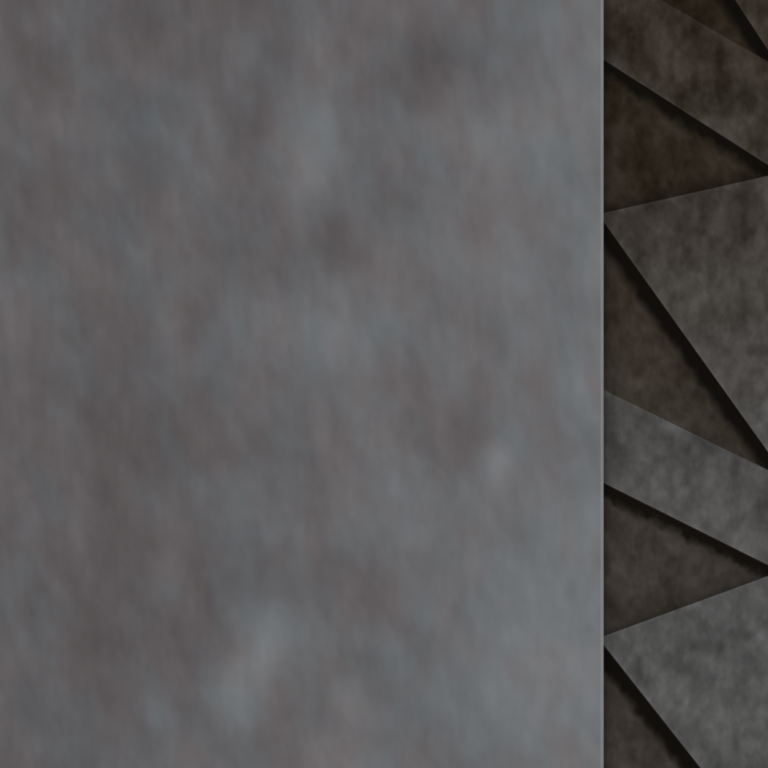
Reproduce this texture procedurally as a Shadertoy shader.

```glsl
// A wide slab of mottled grey metal beside a recess of angular plates.
// Layered value noise and soft stains colour the slab; sloped half-planes,
// repeated down the recess, form the beams, the plates and their shadows.

float hash(vec2 p) {
    vec3 q = fract(p.xyx * vec3(0.1031, 0.1030, 0.0973));
    q += dot(q, q.yzx + 33.33);
    return fract((q.x + q.y) * q.z);
}

float noise(vec2 p) {
    vec2 i = floor(p), f = fract(p);
    f = f * f * (3.0 - 2.0 * f);
    return mix(mix(hash(i), hash(i + vec2(1, 0)), f.x),
               mix(hash(i + vec2(0, 1)), hash(i + vec2(1, 1)), f.x), f.y);
}

float fbm(vec2 p) {
    float sum = 0.0, amp = 0.5;
    for (int i = 0; i < 4; i++) {
        sum += amp * noise(p);
        p = mat2(1.6, 1.2, -1.2, 1.6) * p + 17.3;
        amp *= 0.5;
    }
    return sum - 0.47;
}

// Antialiased coverage of the positive side of a distance
float cover(float d) {
    float w = 1.2 / iResolution.y;
    return smoothstep(-w, w, d);
}

// Stains: centre, radius, strength (negative darkens)
const vec4 STAINS[12] = vec4[12](
    vec4(0.40, 0.82, 0.055, 0.065), vec4(0.31, 0.10, 0.040, 0.095),
    vec4(0.35, 0.17, 0.030, 0.065), vec4(0.65, 0.40, 0.025, 0.065),
    vec4(0.44, 0.52, 0.070, 0.040), vec4(0.65, 0.80, 0.060, 0.035),
    vec4(0.70, 0.12, 0.090, 0.035), vec4(0.43, 0.70, 0.035, -0.045),
    vec4(0.61, 0.43, 0.040, -0.045), vec4(0.33, 0.84, 0.040, -0.040),
    vec4(0.47, 0.17, 0.050, -0.035), vec4(0.55, 0.92, 0.040, -0.035));

vec3 slab(vec2 uv) {
    vec2 p = vec2(uv.x + 0.18 * uv.y, uv.y);
    float mottle = fbm(p * vec2(19.0, 12.0) + 3.0);
    float grain = fbm(p * vec2(52.0, 30.0) + 9.0);
    float streak = noise(uv * vec2(140.0, 22.0)) - 0.5;
    float tint = fbm(p * vec2(24.0, 14.0) + 41.0);

    float light = 0.378 + 0.085 * mottle + 0.050 * grain + 0.009 * streak;
    light += 0.042 * smoothstep(0.1, 0.75, uv.x) * (1.0 - 0.55 * uv.y);
    light += 0.026 * smoothstep(0.66, 0.786, uv.x);
    light -= 0.022 * smoothstep(0.4, 0.0, length(uv - vec2(0.12, 0.27)));
    light -= 0.018 * smoothstep(0.5, 0.0, length(uv - vec2(0.25, 0.95)));
    for (int i = 0; i < 12; i++) {
        vec4 s = STAINS[i];
        vec2 d = (uv - s.xy) / s.z;
        light += s.w * exp(-dot(d, d * vec2(1.3, 0.6)));
    }
    // Lighter patches lean blue, darker ones warm
    float cool = clamp((light - 0.385) * 0.2 + 0.045 * tint, -0.012, 0.018);
    return light + cool * vec3(-0.8, 0.3, 0.6) + vec3(0.002, -0.004, 0.002);
}

vec3 recess(vec2 uv) {
    float x = uv.x - 0.786, down = 1.0 - uv.y;
    float wear = fbm(uv * vec2(30.0, 24.0));
    float speck = fbm(uv * vec2(95.0, 70.0));
    float grime = 0.13 * wear + 0.12 * speck;
    float ragged = 0.022 * speck;
    vec3 dark = vec3(0.060, 0.050, 0.040);
    vec3 col = mix(vec3(0.165, 0.135, 0.105), vec3(0.235, 0.215, 0.195),
                   smoothstep(0.0, 0.85, down)) + grime * 0.8;

    for (int i = -1; i < 2; i++) {
        float k = float(i);
        float y = down - 0.289 - 0.551 * k;
        vec3 metal = mix(vec3(0.210, 0.185, 0.160), vec3(0.315, 0.312, 0.310),
                         smoothstep(0.0, 0.8, down)) + grime;

        // Beam sloping down to the right, with a broken shadow under it
        float top = y + 0.333 - (0.58 - 0.09 * k) * x;
        float low = (0.64 - 0.14 * k) * x - 0.211 - y;
        float shade = cover(top) * smoothstep(-0.028, -0.008, low + ragged);
        col = mix(col, dark, 0.92 * shade);
        float beam = cover(min(top, low) * 0.87);
        float rim = exp(-abs(low) * 300.0) + 0.4 * exp(-abs(top) * 300.0);
        col = mix(col, metal + 0.035 * rim, beam);

        // Pointed plate, with a wide shadow along its steep edge
        float roof = y + 0.012 + (0.226 + 0.14 * k) * x;
        float steep = (1.40 - 0.13 * k) * x - y;
        shade = smoothstep(-0.046, -0.020, steep + ragged) * cover(roof);
        col = mix(col, dark, 0.95 * shade);
        col *= 1.0 - 0.3 * exp(-abs(roof) * 120.0) * cover(steep);
        float plate = cover(min(roof * 0.95, steep * 0.59));
        rim = exp(-abs(steep) * 200.0) + 0.7 * exp(-abs(roof) * 300.0);
        col = mix(col, metal + 0.045 * rim, plate);
    }
    // Shade cast by the slab
    return col * (1.0 - 0.35 * exp(-max(x, 0.0) * 110.0));
}

void mainImage(out vec4 fragColor, in vec2 fragCoord) {
    vec2 uv = fragCoord / iResolution.xy;
    vec3 col = mix(slab(uv), recess(uv), cover(uv.x - 0.786));

    // Bright bevel on the slab's edge
    float bevel = cover(uv.x - 0.7820) * cover(0.7855 - uv.x);
    col = mix(col, vec3(0.51, 0.51, 0.52), 0.75 * bevel);
    fragColor = vec4(clamp(col, 0.0, 1.0), 1.0);
}
```
